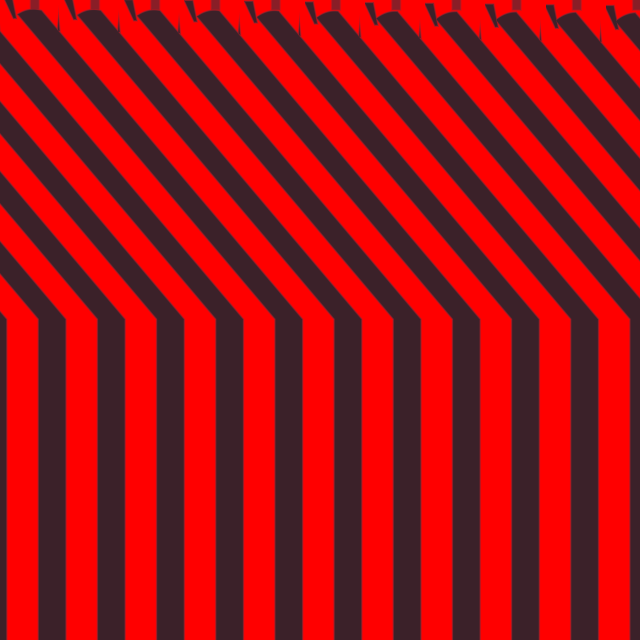
Give the GLSL for this pattern, as a Shadertoy shader.

```glsl
// Red and dark stripes, upright below and slanted above, with a ragged top fringe.

// Distance into the dark stripes, negative inside the red ones.
float stripes(vec2 uv) {
    float slant = 0.845 * max(uv.y - 0.5013, 0.0);
    float x = uv.x + slant - 0.0352;
    float fold = abs(x - 0.09245 * round(x / 0.09245));
    return (fold - 0.0245) * (uv.y > 0.5013 ? 0.764 : 1.0);
}

// Slanted blunt tooth hanging from the top edge; drops lower with each cell.
float tooth(vec2 q, float cell) {
    float tip = 0.31 + 0.018 * cell;
    float axis = -0.31 - 0.33 * (tip - q.y);
    float halfWidth = 0.028 + 0.13 * (tip - q.y);
    float side = halfWidth - abs(q.x - axis);
    return min(side, min(tip - q.y, q.y - 0.012 * cell + 0.03));
}

// Thin spike rising from the right flank of a stripe; shrinks with each cell.
float spike(vec2 q, float cell) {
    float tip = 0.27 + 0.027 * cell;
    float side = 0.1 * (q.y - tip) - abs(q.x - 0.415);
    return min(side, 0.52 + 0.02 * cell - q.y);
}

void mainImage(out vec4 fragColor, in vec2 fragCoord) {
    vec2 uv = fragCoord / iResolution.xy;
    float soft = max(0.0022, 1.0 / iResolution.y);

    // Fringe cells, measured in cell widths from the top edge.
    float pitch = 0.0941;
    vec2 q = vec2(uv.x - 0.0525, 1.0 - uv.y) / pitch;
    float cell = round(q.x);
    q.x -= cell;

    // Rounded stripe ends, then the teeth and spikes.
    float cap = q.y - 0.15 - 0.006 * cell - 1.2 * q.x * q.x;
    float dark = min(stripes(uv), cap * pitch);
    dark = max(dark, pitch * max(tooth(q, cell), spike(q, cell)));
    float red = smoothstep(soft, -soft, dark);

    // Dim stub above each stripe end.
    float stub = min(0.075 - abs(q.x - 0.02), 0.17 - q.y) * pitch;
    red = min(red, 1.0 - 0.6 * smoothstep(-soft, soft, stub));

    // Blended edges turn slightly grey.
    vec3 color = mix(vec3(0.23, 0.13, 0.16), vec3(1.0, 0.0, 0.0), red);
    color += vec3(0.0, 0.16, 0.24) * red * (1.0 - red);
    fragColor = vec4(color, 1.0);
}
```
